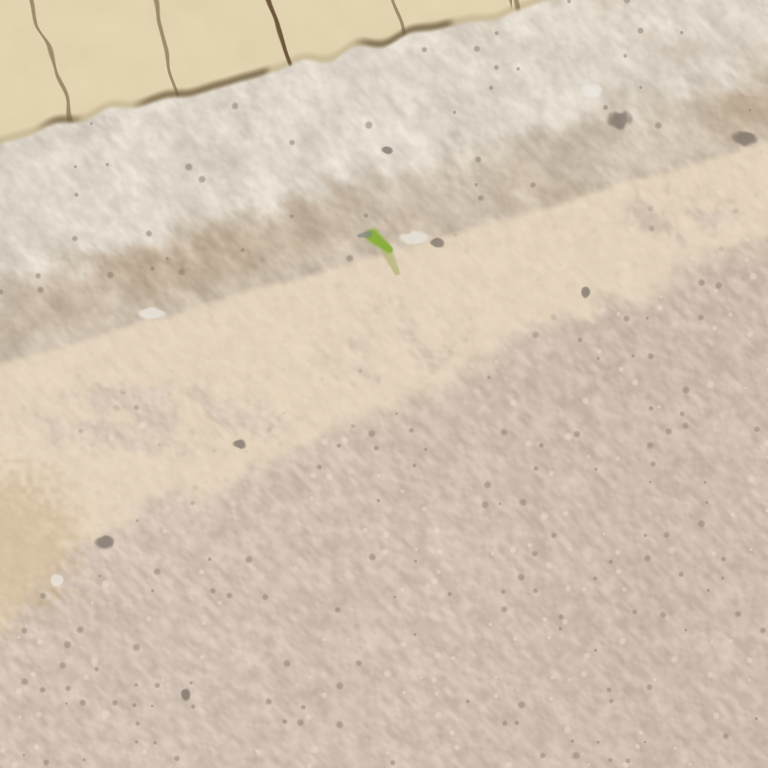
Give the GLSL for this texture, as a Shadertoy shader.

```glsl
// Sunlit street edge: cream pavers, rough stone curb, drifted sand and pale asphalt.
#define PAVER vec3(.885, .83, .69)
#define CURB_TOP vec3(.865, .835, .785)
#define CURB_FACE vec3(.755, .685, .60)
#define CURB_FOOT vec3(.805, .75, .68)
#define SAND vec3(.893, .825, .735)
#define ASPHALT vec3(.822, .758, .70)
#define JOINT_GAP .155
#define GRAIN_SCALE 95.
#define GRAIN_DEPTH .13
#define SPECK_CELLS 42.

float hash(vec2 p) {
    vec3 q = fract(p.xyx * vec3(.1031, .103, .0973));
    q += dot(q, q.yzx + 33.33);
    return fract((q.x + q.y) * q.z);
}

float noise(vec2 p) {
    vec2 i = floor(p), f = fract(p);
    f = f * f * (3. - 2. * f);
    return mix(mix(hash(i), hash(i + vec2(1, 0)), f.x),
               mix(hash(i + vec2(0, 1)), hash(i + vec2(1, 1)), f.x), f.y);
}

float fbm(vec2 p) {
    float sum = 0., amp = .533;
    for (int k = 0; k < 4; k++) {
        sum += amp * noise(p);
        p = mat2(1.6, 1.2, -1.2, 1.6) * p + 7.3;
        amp *= .5;
    }
    return sum;
}

// Coverage of a soft, slightly irregular ellipse
float blob(vec2 p, vec2 centre, vec2 radius) {
    float d = length((p - centre) / radius) + .5 * (noise(p * 130.) - .5);
    return 1. - smoothstep(.65, 1.25, d);
}

// Coverage of a tapered stroke from a to b
float stroke(vec2 p, vec2 a, vec2 b, float width) {
    vec2 d = b - a;
    float t = clamp(dot(p - a, d) / dot(d, d), 0., 1.);
    return 1. - smoothstep(.4, 1.2, length(p - a - d * t) / (width * (1. - .5 * t)));
}

// Scattered specks; density is the share of cells that hold one
float specks(vec2 p, float density) {
    vec2 g = p * SPECK_CELLS, cell = floor(g);
    vec2 centre = .25 + .5 * vec2(hash(cell + 11.), hash(cell + 47.));
    float radius = mix(.07, .2, hash(cell + 83.));
    float dotMask = 1. - smoothstep(.5 * radius, 1.4 * radius, length(fract(g) - centre));
    return dotMask * step(hash(cell + 5.), density);
}

vec3 paverColour(vec2 p, float edge) {
    vec3 col = PAVER + .035 * (fbm(p * 28.) - .5);
    // Slanted joints between the stones
    float bend = .016 * (noise(vec2(p.y * 32., floor(p.x * 6.))) - .5);
    float x = p.x - .28 * (1. - p.y) - .045 + bend;
    float id = floor(x / JOINT_GAP + .5);
    float dist = abs(x - id * JOINT_GAP);
    float dark = id == 2. ? .95 : .55;
    float width = mix(.0025, .0055, noise(p * 45. + id)) * (id == 2. ? 1.3 : 1.);
    col = mix(col, vec3(.40, .31, .21), dark * (1. - smoothstep(.3 * width, width, dist)));
    // Broken shadow under the paver rim
    float gap = smoothstep(.35, .65, noise(vec2(p.x * 17. + 2.6, 3.)));
    float rim = 1. - smoothstep(.002, .012, abs(edge - .002));
    return mix(col, vec3(.45, .38, .27), rim * (.2 + .6 * gap));
}

vec3 curbColour(vec2 p, float faceEdge, float foot, float coarse) {
    float brown = smoothstep(.28, .65, fbm(p * vec2(7., 9.) + 2.));
    vec3 face = mix(CURB_FOOT, CURB_FACE, brown * smoothstep(.0, .05, foot));
    vec3 col = mix(face, CURB_TOP, smoothstep(-.025, .025, faceEdge + .06 * (coarse - .5)));
    // Worn brown patches on the far upper part
    float worn = smoothstep(.5, .72, fbm(p * 16. + 9.)) * smoothstep(.45, .9, p.x);
    return mix(col, CURB_FACE, .4 * worn);
}

void mainImage(out vec4 fragColor, in vec2 fragCoord) {
    vec2 p = fragCoord / iResolution.xy;
    // Grain is drawn out toward the lower right
    vec2 along = vec2(dot(p, vec2(.7, -.7)), dot(p, vec2(.7, .7)));
    float grain = noise(along * GRAIN_SCALE * vec2(.65, 1.3)) * .6
                + noise(along * GRAIN_SCALE * vec2(1.5, 2.4) + 31.) * .4 - .5;
    float coarse = fbm(along * vec2(24., 42.));
    float ragged = fbm(p * 18. + 4.) - .5;

    // Signed heights above each boundary
    float paverEdge = p.y - .818 - .25 * p.x + .012 * (noise(vec2(p.x * 28., 1.)) - .5);
    float faceEdge = p.y - .635 - .27 * p.x;
    float foot = p.y - .525 - .288 * p.x + .012 * ragged;
    float sandEdge = p.y - .24 - .455 * p.x + .05 * exp(-p.x / .06);

    // Asphalt and drifted sand
    vec3 ground = ASPHALT + .025 * (fbm(p * 5.) - .5) - .018 * smoothstep(.4, 1.1, p.x + .5 * p.y);
    float sand = smoothstep(-.022, .022, sandEdge + .075 * ragged + .03 * (coarse - .5));
    float bare = blob(p, vec2(.20, .455), vec2(.17, .045)) + blob(p, vec2(.50, .555), vec2(.10, .05))
               + blob(p, vec2(.88, .72), vec2(.07, .035));
    sand *= 1. - .75 * min(bare, 1.) * smoothstep(.3, .65, coarse);
    ground = mix(ground, SAND, sand);
    ground = mix(ground, vec3(.80, .71, .58), .6 * blob(p, vec2(-.01, .29), vec2(.11, .10)));
    ground += grain * GRAIN_DEPTH * mix(1., .4, sand);
    ground = mix(ground, vec3(.56, .51, .48), .55 * specks(p, .16) * (1. - .85 * sand));
    ground = mix(ground, vec3(.93, .88, .82), .5 * specks(p + 3.37, .16) * (1. - .6 * sand));

    // Stone curb and pavers
    vec3 curb = curbColour(p, faceEdge, foot, coarse) + .15 * (coarse - .5) + .10 * grain;
    curb = mix(curb, vec3(.52, .46, .40), .5 * specks(p + 1.7, .06));
    vec3 col = mix(ground, curb, smoothstep(-.006, .008, foot));
    col = mix(col, paverColour(p, paverEdge), smoothstep(-.004, .004, paverEdge));

    // Loose stones
    vec3 stone = vec3(.46, .42, .39);
    float stones = blob(p, vec2(.807, .844), vec2(.014, .011)) + blob(p, vec2(.569, .684), vec2(.009, .006))
                 + blob(p, vec2(.763, .620), vec2(.007)) + blob(p, vec2(.135, .294), vec2(.012, .008))
                 + blob(p, vec2(.312, .422), vec2(.009, .006)) + blob(p, vec2(.504, .804), vec2(.007, .005))
                 + blob(p, vec2(.970, .820), vec2(.016, .009)) + blob(p, vec2(.241, .095), vec2(.006, .008));
    col = mix(col, stone, .7 * min(stones, 1.));
    float pale = blob(p, vec2(.770, .880), vec2(.013, .010)) + blob(p, vec2(.075, .245), vec2(.008))
               + blob(p, vec2(.197, .592), vec2(.018, .007)) + blob(p, vec2(.540, .690), vec2(.020, .008));
    col = mix(col, vec3(.93, .91, .88), .75 * min(pale, 1.));

    // Small weed at the foot of the curb
    col = mix(col, vec3(.66, .67, .40), .6 * stroke(p, vec2(.503, .675), vec2(.517, .645), .009));
    col = mix(col, vec3(.53, .68, .22), .95 * stroke(p, vec2(.485, .693), vec2(.507, .675), .011));
    col = mix(col, vec3(.50, .53, .50), .7 * stroke(p, vec2(.480, .695), vec2(.468, .693), .006));

    fragColor = vec4(clamp(col, 0., 1.), 1.);
}
```
